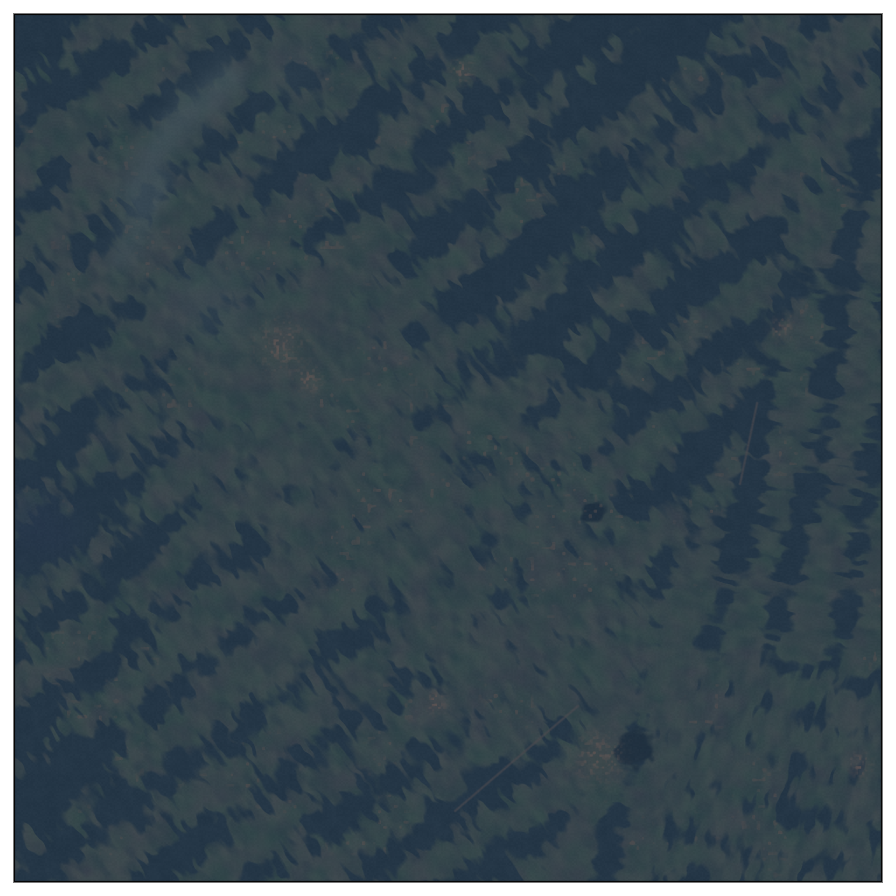
Give the GLSL for this texture, as a WebGL 2 fragment shader.

```glsl
#version 300 es
precision highp float;
// Aerial view of forest cut by rows of ragged fields, in a thin frame on white.
// Three rotated stripe systems, roughened by anisotropic noise, are blended by
// region; towns, ponds, roads and a smoke plume are laid over them.
uniform vec2 u_resolution;
out vec4 fragColor;

float hash(vec2 p) {
    return fract(sin(dot(p, vec2(127.1, 311.7))) * 43758.5453);
}

float noise(vec2 p) {
    vec2 i = floor(p), f = fract(p);
    f = smoothstep(0.1, 0.9, f);
    return mix(mix(hash(i), hash(i + vec2(1, 0)), f.x),
               mix(hash(i + vec2(0, 1)), hash(i + vec2(1, 1)), f.x), f.y);
}

float fbm(vec2 p) {
    float sum = 0.0, amp = 0.5;
    for (int i = 0; i < 4; i++) {
        sum += amp * noise(p);
        p = mat2(0.8, 0.6, -0.6, 0.8) * p * 2.03 + 7.3;
        amp *= 0.5;
    }
    return sum;
}

float blob(vec2 p, vec2 center, float radius) {
    vec2 d = (p - center) / radius;
    return exp(-dot(d, d));
}

float segment(vec2 p, vec2 a, vec2 b) {
    vec2 pa = p - a, ba = b - a;
    return length(pa - ba * clamp(dot(pa, ba) / dot(ba, ba), 0.0, 1.0));
}

// x: clearing strength, y: tone of the single field
vec2 fieldRows(vec2 p, float angle, float spacing, float phase, float strength) {
    vec2 dir = vec2(cos(angle), sin(angle));
    vec2 q = vec2(dot(p, dir), dot(p, vec2(-dir.y, dir.x)));
    float bend = 0.018 * (noise(q * 7.0) - 0.5);
    float stripe = -cos(6.28318 * (q.y + bend - phase) / spacing);
    float ragged = noise(q * vec2(170.0, 48.0)) - 0.5;
    float patches = noise(q * vec2(75.0, 38.0) + 31.0) - 0.5;
    float groups = noise(q * vec2(30.0, 24.0) + 9.0) - 0.5;
    float tone = noise(q * vec2(110.0, 60.0) + 53.0);
    return vec2(strength * stripe + 0.9 * ragged + 0.85 * patches + 0.7 * groups, tone);
}

void main() {
    vec2 p = gl_FragCoord.xy / u_resolution;
    float px = 1.0 / min(u_resolution.x, u_resolution.y);
    vec2 wob = p + 0.005 * (vec2(noise(p * 90.0), noise(p * 90.0 + 40.0)) - 0.5);

    // Regions: diagonal rows, steep rows at the right, flat rows below
    float steep = smoothstep(-0.04, 0.05, p.x - 0.735 - 0.42 * (p.y - 0.3));
    float flatRows = smoothstep(0.3, 0.23, p.y) * smoothstep(0.66, 0.78, p.x);
    float middle = 1.0 - smoothstep(0.08, 0.2, segment(p, vec2(0.36, 0.56), vec2(0.62, 0.26)));
    vec2 land = fieldRows(wob, 0.66, 0.075, 0.136, mix(0.48, 0.12, middle));
    land = mix(land, fieldRows(wob, 1.38, 0.068, -0.66, 0.55), steep);
    land = mix(land, fieldRows(wob, -0.24, 0.052, 0.41, 0.3), flatRows);

    // Broad forest reserves and open country
    float open = 0.17 + 0.28 * middle + 0.15 * flatRows + 0.7 * (fbm(p * 6.0) - 0.47);
    open -= 0.9 * blob(p, vec2(0.04, 0.95), 0.06) + 0.9 * blob(p, vec2(0.06, 0.13), 0.07);
    open -= 0.6 * blob(p, vec2(0.72, 0.96), 0.08) + 0.5 * blob(p, vec2(0.09, 0.43), 0.08);
    open -= 0.5 * blob(p, vec2(0.76, 0.47), 0.05) + 0.35 * blob(p, vec2(0.64, 0.76), 0.12);
    open += 0.4 * blob(p, vec2(0.15, 0.83), 0.09) + 0.35 * blob(p, vec2(0.3, 0.6), 0.09);
    float clearing = smoothstep(-0.22, 0.22, land.x + open);

    float grain = hash(floor(p * 512.0)) - 0.5;
    vec3 forest = vec3(0.142, 0.212, 0.275) + 0.02 * (fbm(p * 70.0) - 0.5);
    vec3 field = mix(vec3(0.19, 0.25, 0.285), vec3(0.232, 0.287, 0.302), land.y);
    field += (fbm(p * 45.0 + 5.0) - 0.48) * vec3(0.05, -0.01, 0.02);
    vec3 color = mix(forest, field, clearing);

    // Ponds
    float rough = 0.012 * (noise(p * 100.0) - 0.5);
    float pond = min(length(p - vec2(0.708, 0.166)) - 0.02,
                     length(p - vec2(0.661, 0.431)) - 0.011) + rough;
    color = mix(color, vec3(0.125, 0.19, 0.25), smoothstep(0.003, -0.003, pond));

    // Towns: center and radius, broken into bright specks
    vec3 towns[7] = vec3[7](vec3(0.313, 0.615, 0.026), vec3(0.667, 0.155, 0.024),
        vec3(0.872, 0.633, 0.012), vec3(0.517, 0.921, 0.012), vec3(0.96, 0.146, 0.012),
        vec3(0.487, 0.216, 0.011), vec3(0.345, 0.575, 0.013));
    float urban = 0.0;
    for (int i = 0; i < 7; i++) urban += blob(p, towns[i].xy, towns[i].z);
    float specks = smoothstep(0.45, 0.95, noise(p * 300.0));
    color = mix(color, vec3(0.4, 0.34, 0.33), min(urban, 1.0) * (0.2 + 0.6 * specks));
    float bareSoil = smoothstep(0.8, 0.95, noise(p * 170.0 + 17.0)) * smoothstep(0.5, 0.7, fbm(p * 14.0));
    color = mix(color, vec3(0.35, 0.31, 0.31), 0.5 * bareSoil * clearing);

    // Roads
    float road = min(segment(p, vec2(0.508, 0.095), vec2(0.645, 0.212)),
                     segment(p, vec2(0.826, 0.46), vec2(0.845, 0.55)));
    color = mix(color, vec3(0.3, 0.29, 0.31), 0.6 * smoothstep(0.0025, 0.0, road));

    // Smoke drifting down the upper left
    vec2 drift = p + 0.04 * (vec2(fbm(p * 12.0), fbm(p * 12.0 + 20.0)) - 0.47);
    float plume = exp(-pow(segment(drift, vec2(0.245, 0.91), vec2(0.155, 0.78)) / 0.022, 2.0));
    plume += 0.7 * exp(-pow(segment(drift, vec2(0.155, 0.78), vec2(0.135, 0.71)) / 0.02, 2.0));
    plume += 0.5 * blob(drift, vec2(0.24, 0.665), 0.045) + 0.3 * blob(drift, vec2(0.32, 0.92), 0.04);
    color = mix(color, vec3(0.27, 0.335, 0.37), 0.55 * min(plume, 1.0));
    color = mix(color, vec3(0.16, 0.22, 0.31), 0.5 * blob(drift, vec2(0.04, 0.41), 0.04));
    color += 0.012 * grain;

    // Frame line and white margin
    vec2 edge = abs(p - 0.5) - 0.484;
    float box = max(edge.x, edge.y);
    color = mix(color, vec3(1.0), smoothstep(-0.5 * px, 0.5 * px, box));
    color = mix(color, vec3(0.02), 1.0 - smoothstep(0.0, px, abs(box) - 0.0004));
    fragColor = vec4(color, 1.0);
}
```
